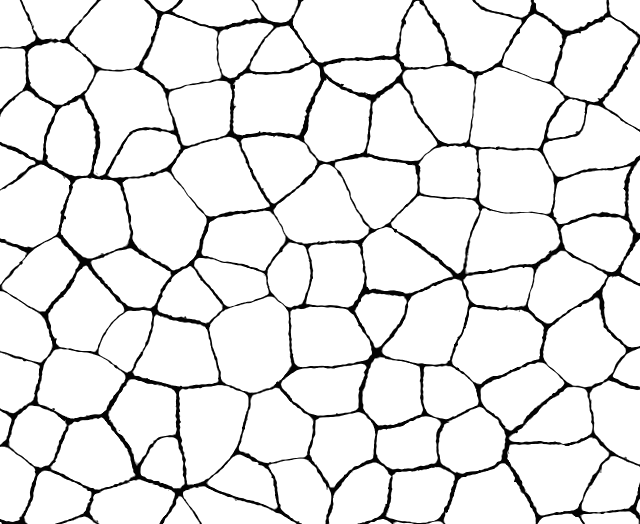
Write a Shadertoy shader that draws this pattern.

```glsl
// Plant tissue: irregular rounded cells divided by rough ink walls on white.

const vec2  CELLS_PER_HEIGHT = vec2(7.9, 8.8); // cells are slightly wide
const float TILT         = 0.22;   // rotation of the cell rows, radians
const float JITTER       = 0.88;   // scatter of the cell centres
const float SIZE_SPREAD  = 0.30;   // large cells bulge into small ones
const float BEND         = 0.10;   // slow bending of the walls
const float WOBBLE       = 0.022;  // fine wandering of the walls
const float THIN_WALL    = 0.010;  // half widths, in cells
const float THICK_WALL   = 0.030;
const float MIN_WALL     = 0.007;
const float RAGGED       = 0.022;  // uneven sides of the walls
const float BURR         = 0.12;   // sparse flecks on the walls
const float CORNER_ROUND = 0.075;  // ink gathered where walls meet
const vec3  PAPER = vec3(1.0);
const vec3  INK   = vec3(0.01);

// Two random values from 0 to 1 for a lattice point.
vec2 hash2(vec2 p) {
    uvec2 v = uvec2(ivec2(p) + 4096) * 1664525u + 1013904223u;
    v.x += v.y * 1664525u;
    v.y += v.x * 1664525u;
    v ^= v >> 16u;
    v.x += v.y * 1664525u;
    v.y += v.x * 1664525u;
    v ^= v >> 16u;
    return vec2(v & 65535u) / 65535.0;
}

float cornerDot(vec2 corner, vec2 offset) {
    return dot(hash2(corner) * 2.0 - 1.0, offset);
}

float gradientNoise(vec2 p) {
    vec2 i = floor(p), f = p - i;
    vec2 u = f * f * f * (f * (f * 6.0 - 15.0) + 10.0);
    vec2 x = vec2(1.0, 0.0), y = x.yx;
    return mix(mix(cornerDot(i, f), cornerDot(i + x, f - x), u.x),
               mix(cornerDot(i + y, f - y), cornerDot(i + 1.0, f - 1.0), u.x), u.y);
}

vec2 noise2(vec2 p) {
    return vec2(gradientNoise(p), gradientNoise(p + vec2(37.3, 91.7)));
}

float smoothMin(float a, float b, float k) {
    float h = max(k - abs(a - b), 0.0) / k;
    return min(a, b) - 0.25 * k * h * h;
}

// Cell centre in xy, cell radius in z; odd rows are staggered.
vec3 cellSeed(vec2 id) {
    vec2 scatter = (hash2(id) - 0.5) * JITTER;
    float stagger = 0.5 * mod(id.y, 2.0) - 0.25;
    return vec3(id + 0.5 + scatter + vec2(stagger, 0.0),
                SIZE_SPREAD * hash2(id + 331.0).x);
}

// Signed distance to the nearest wall, negative inside the ink.
float wallDistance(vec2 p) {
    vec2 base = floor(p), ownId = base, ownDir = vec2(0.0);
    float ownDist = 1e5;

    // Find the cell that holds this point.
    for (int j = -2; j <= 2; j++)
    for (int i = -2; i <= 2; i++) {
        vec2 id = base + vec2(i, j);
        vec3 seed = cellSeed(id);
        vec2 toPoint = p - seed.xy;
        float dist = length(toPoint) - seed.z;
        if (dist < ownDist) {
            ownDist = dist;
            ownId = id;
            ownDir = toPoint / max(length(toPoint), 1e-4);
        }
    }

    float unevenness = 1.0 + 0.8 * gradientNoise(p * 3.7);
    float raggedness = RAGGED * gradientNoise(p * 15.0)
                     + BURR * max(gradientNoise(p * 10.0 + 53.0) - 0.28, 0.0);

    // Join the curved walls shared with its neighbours.
    float wall = 1e5;
    for (int j = -2; j <= 2; j++)
    for (int i = -2; i <= 2; i++) {
        vec2 id = base + vec2(i, j);
        if (id == ownId) continue;
        vec3 seed = cellSeed(id);
        vec2 toPoint = p - seed.xy;
        float len = max(length(toPoint), 1e-4);
        float slope = max(length(toPoint / len - ownDir), 0.05);
        float edge = (len - seed.z - ownDist) / slope;
        float weight = hash2(id + ownId + 977.0).y;
        float halfWidth = mix(THIN_WALL, THICK_WALL, weight) * unevenness
                        + raggedness * mix(0.4, 1.2, weight);
        wall = smoothMin(wall, edge - max(halfWidth, MIN_WALL), CORNER_ROUND);
    }
    return wall;
}

void mainImage(out vec4 fragColor, in vec2 fragCoord) {
    float c = cos(TILT), s = sin(TILT);
    vec2 p = mat2(c, s, -s, c) * (fragCoord / iResolution.y * CELLS_PER_HEIGHT) + 7.0;
    p += BEND * noise2(p * 1.6) + WOBBLE * noise2(p * 7.0);

    float pixel = CELLS_PER_HEIGHT.y / iResolution.y;
    float ink = clamp(0.5 - wallDistance(p) / pixel, 0.0, 1.0);
    fragColor = vec4(mix(PAPER, INK, ink), 1.0);
}
```
